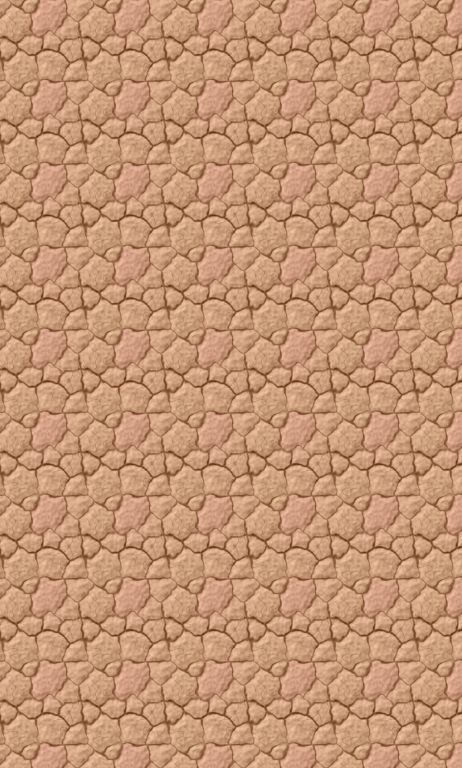
Write a Shadertoy shader that draws this texture.

```glsl
// Cracked dry clay: one square tile of rounded plates, repeated over the canvas.
// Plates are weighted Voronoi cells with a warped outline; their bulging relief
// is lit from the upper left, then darkened by cracks and mottled with grain.

const float TILES_ACROSS = 5.57;
const vec3 CRACK_COLOR = vec3(0.44, 0.26, 0.12);
const vec3 CLAY_COLOR  = vec3(0.88, 0.71, 0.57);
const vec3 PINK_SHIFT  = vec3(0.005, -0.025, 0.012);
const float BASE_TONE   = 0.84;   // 0 = crack colour, 1 = clay colour
const float CRACK_WIDTH = 0.027;  // half width, in tiles
const float CRACK_DEPTH = 0.78;
const float HAIR_DEPTH  = 0.24;
const float BEVEL_WIDTH = 0.085;
const float LIGHT_GAIN  = 0.62;
const vec2 LIGHT_STEP   = vec2(-0.011, 0.013);
const int SAMPLES = 2;            // antialiasing grid side

// Plate centres (xy, in tiles) and size bonus (z)
const int PLATES = 12;
const vec3 PLATE[PLATES] = vec3[](
    vec3(0.56, 0.06, 0.11), vec3(0.19, 0.97, 0.10), vec3(0.26, 0.42, 0.10),
    vec3(0.62, 0.47, 0.07), vec3(0.95, 0.16, 0.01), vec3(0.92, 0.38, 0.02),
    vec3(0.09, 0.68, 0.00), vec3(0.37, 0.72, 0.02), vec3(0.86, 0.66, 0.02),
    vec3(0.81, 0.90, 0.02), vec3(0.62, 0.75, 0.00), vec3(0.37, 0.21, 0.00));

vec2 gradient(vec2 cell, float period) {
    vec2 c = mod(cell, period) + period * 1.37;
    float angle = 6.2832 * fract(sin(dot(c, vec2(127.1, 311.7))) * 4375.85);
    return vec2(cos(angle), sin(angle));
}

// Gradient noise that wraps once per tile
float noise(vec2 p, float period) {
    p *= period;
    vec2 i = floor(p), f = p - i;
    vec2 u = f * f * f * (f * (f * 6.0 - 15.0) + 10.0);
    vec2 e = vec2(1.0, 0.0);
    float a = dot(gradient(i, period), f);
    float b = dot(gradient(i + e.xy, period), f - e.xy);
    float c = dot(gradient(i + e.yx, period), f - e.yx);
    float d = dot(gradient(i + e.xx, period), f - e.xx);
    return mix(mix(a, b, u.x), mix(c, d, u.x), u.y);
}

// x: distance to the plate edge, y: plate index
vec2 plates(vec2 p) {
    p += 0.055 * vec2(noise(p, 5.0), noise(p, 6.0))
       + 0.030 * vec2(noise(p, 12.0), noise(p, 13.0));
    float nearest = 9.0, second = 9.0, index = 0.0;
    for (int k = 0; k < PLATES; k++) {
        vec2 offset = p - PLATE[k].xy;
        offset -= round(offset);
        float d = length(offset) - PLATE[k].z;
        if (d < nearest) {
            second = nearest;
            nearest = d;
            index = float(k);
        } else {
            second = min(second, d);
        }
    }
    return vec2(0.5 * (second - nearest), index);
}

// Bulging plates with a pitted surface
float relief(vec2 p, float edge) {
    return smoothstep(0.0, BEVEL_WIDTH, edge)
         + 0.45 * noise(p, 10.0) + 0.32 * noise(p, 21.0);
}

vec3 clay(vec2 p) {
    vec2 plate = plates(p);
    float edge = plate.x;

    // Light on the relief
    vec2 q = p + LIGHT_STEP;
    float slope = relief(p, edge) - relief(q, plates(q).x);
    float tone = BASE_TONE + LIGHT_GAIN * slope;

    // Main cracks, some wide and deep, some faint
    float strength = clamp(0.75 + 0.9 * noise(p, 4.0), 0.35, 1.0);
    float crack = 1.0 - smoothstep(0.1, 1.0, edge / (CRACK_WIDTH * strength));
    tone -= CRACK_DEPTH * strength * crack;

    // Broken hairlines inside the plates
    float hair = 1.0 - smoothstep(0.0, 0.06, abs(noise(p + 0.13, 7.0)));
    tone -= HAIR_DEPTH * hair * smoothstep(0.0, 0.25, noise(p, 3.0));

    // Mottling and fine grain
    tone += 0.12 * noise(p, 8.0) + 0.16 * noise(p, 27.0);

    float pink = plate.y < 0.5 ? 1.0 : 0.25 + 0.5 * noise(p, 2.0);
    return mix(CRACK_COLOR, CLAY_COLOR, clamp(tone, -0.1, 1.1))
         + PINK_SHIFT * pink;
}

void mainImage(out vec4 fragColor, in vec2 fragCoord) {
    vec3 sum = vec3(0.0);
    for (int k = 0; k < SAMPLES * SAMPLES; k++) {
        vec2 jitter = (vec2(k % SAMPLES, k / SAMPLES) + 0.5) / float(SAMPLES) - 0.5;
        sum += clay((fragCoord + jitter) / iResolution.x * TILES_ACROSS);
    }
    fragColor = vec4(sum / float(SAMPLES * SAMPLES), 1.0);
}
```
